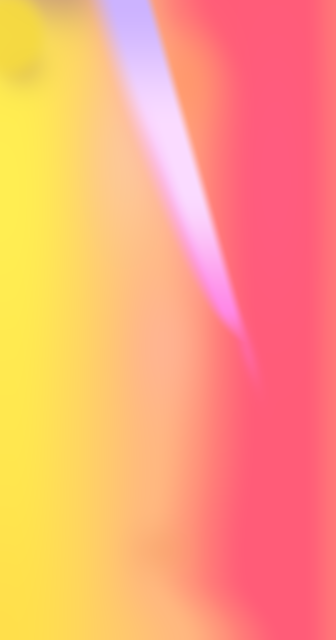
A WebGL 1 fragment shader for this background:

```glsl
precision highp float;

uniform vec2 u_resolution;

const vec3 YELLOW = vec3(1.0, 0.91, 0.31);
const vec3 GOLD = vec3(1.0, 0.82, 0.40);
const vec3 PEACH = vec3(1.0, 0.72, 0.50);
const vec3 CORAL = vec3(1.0, 0.52, 0.47);
const vec3 ROSE = vec3(1.0, 0.36, 0.47);
const vec3 LILAC = vec3(0.80, 0.70, 1.0);
const vec3 PALE = vec3(0.98, 0.86, 1.0);
const vec3 MAGENTA = vec3(1.0, 0.52, 0.90);

// Soft elliptical falloff, 1 at the center
float glow(vec2 p, vec2 center, vec2 radius) {
  vec2 d = (p - center) / radius;
  return exp(-dot(d, d));
}

vec3 tint(vec3 base, vec3 color, float amount) {
  return mix(base, color, clamp(amount, 0.0, 1.0));
}

// Yellow to rose sweep whose warm edge bends near the top and bottom
vec3 backdrop(vec2 p) {
  float depth = 1.0 - p.y;
  float bend = -0.13 * exp(-depth * depth * 140.0)
             - 0.03 * glow(p, vec2(p.x, 0.14), vec2(1.0, 0.10))
             + 0.08 * smoothstep(0.10, 0.0, p.y);
  float x = p.x - bend * smoothstep(0.2, 0.55, p.x);
  vec3 color = mix(YELLOW, GOLD, smoothstep(0.04, 0.31, p.x));
  color = mix(color, PEACH, smoothstep(0.22, 0.48, x));
  color = mix(color, CORAL, smoothstep(0.46, 0.66, x));
  color = mix(color, ROSE, smoothstep(0.59, 0.77, x));
  return mix(color, CORAL, 0.75 * smoothstep(0.90, 1.02, p.x));
}

// Broad local colour variations
vec3 addGlows(vec3 color, vec2 p) {
  color = tint(color, vec3(1.0, 0.95, 0.33), 0.6 * glow(p, vec2(0.0, 0.70), vec2(0.20, 0.23)));
  color = tint(color, vec3(1.0, 0.84, 0.28), 0.5 * glow(p, vec2(0.0, 0.0), vec2(0.28, 0.22)));
  color = tint(color, vec3(0.99, 0.79, 0.64), 0.75 * glow(p, vec2(0.38, 0.76), vec2(0.13, 0.16)));
  color = tint(color, vec3(1.0, 0.70, 0.60), 0.65 * glow(p, vec2(0.49, 0.46), vec2(0.11, 0.11)));
  color = tint(color, vec3(1.0, 0.59, 0.41), 0.75 * glow(p, vec2(0.55, 0.87), vec2(0.10, 0.08)));
  color = tint(color, vec3(1.0, 0.36, 0.53), 0.5 * glow(p, vec2(0.82, 0.72), vec2(0.12, 0.22)));
  return tint(color, vec3(0.96, 0.61, 0.40), 0.4 * glow(p, vec2(0.48, 0.14), vec2(0.09, 0.04)));
}

// Dusky upper corner with a yellow spot
vec3 addCorner(vec3 color, vec2 p) {
  color = tint(color, vec3(0.76, 0.58, 0.50), 0.85 * glow(p, vec2(0.18, 1.03), vec2(0.18, 0.065)));
  color = tint(color, vec3(0.83, 0.69, 0.34), 0.55 * glow(p, vec2(0.07, 0.895), vec2(0.07, 0.035)));
  float spot = length((p - vec2(0.03, 0.945)) / vec2(0.11, 0.07));
  return tint(color, vec3(0.96, 0.85, 0.25), 0.9 * smoothstep(1.15, 0.55, spot));
}

// Slanted beam: crisp on the right, diffuse on the left, tapering downward
vec3 addBeam(vec3 color, vec2 p) {
  float depth = 1.0 - p.y;
  float along = depth / 0.535;
  float width = 0.15 * sqrt(max(1.0 - along * along, 0.0));
  float right = 0.445 + 0.54 * depth;
  float left = right - width;
  float blur = 0.012 + 0.22 * width;
  float body = smoothstep(left - blur, left + blur, p.x)
             * smoothstep(right + 0.018, right - 0.018, p.x)
             * smoothstep(1.02, 0.90, along);
  float across = clamp((p.x - left) / max(width, 0.01), 0.0, 1.0);
  vec3 light = mix(LILAC, PALE, smoothstep(0.0, 0.38, along));
  light = mix(light, MAGENTA, smoothstep(0.55, 0.96, along));
  light = mix(light, MAGENTA, 0.45 * smoothstep(0.55, 0.0, across) * smoothstep(0.2, 0.6, along));

  // Faint halo on the left and a fading tail
  float halo = glow(p, vec2(left, p.y), vec2(0.055, 1.0)) * smoothstep(1.0, 0.75, along);
  color = tint(color, vec3(1.0, 0.66, 0.73), 0.3 * halo);
  float tail = glow(p, vec2(right - 0.005, 0.455), vec2(0.022, 0.05));
  color = tint(color, vec3(1.0, 0.42, 0.68), 0.65 * tail);
  return tint(color, light, body);
}

void main() {
  vec2 p = gl_FragCoord.xy / u_resolution;
  vec3 color = backdrop(p);
  color = addGlows(color, p);
  color = addCorner(color, p);
  color = addBeam(color, p);
  gl_FragColor = vec4(color, 1.0);
}
```
